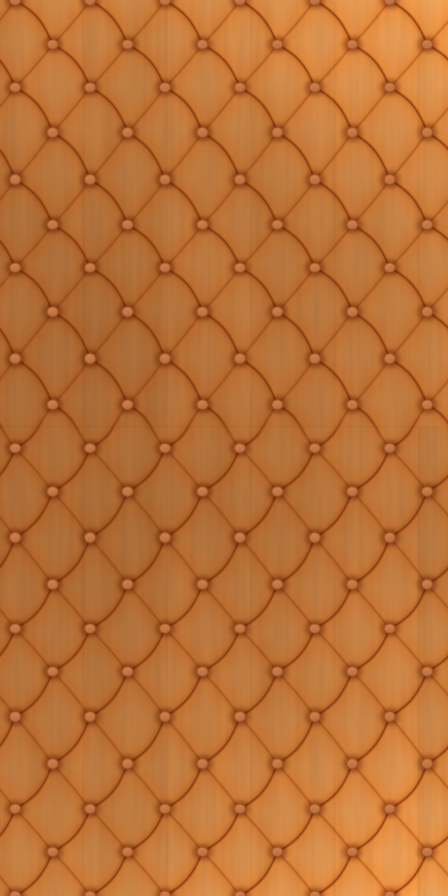
Write a Shadertoy shader that draws this pattern.

```glsl
// Diamond-tufted tan leather with buttons, curved creases and a faint vertical grain.

const float PI = 3.14159265;
const vec2 CELL = vec2(0.1672, 0.1003);   // button spacing across, row spacing down
const float MIRROR_ROW = 8.5;             // creases swap direction at this row

float hash(vec2 p) {
    vec3 q = fract(vec3(p.xyx) * 0.1031);
    q += dot(q, q.yzx + 33.33);
    return fract((q.x + q.y) * q.z);
}

vec2 gradientAt(vec2 cell) {
    float angle = 2.0 * PI * hash(cell);
    return vec2(cos(angle), sin(angle));
}

float gradientNoise(vec2 p) {
    vec2 i = floor(p), f = fract(p);
    vec2 w = f * f * f * (f * (f * 6.0 - 15.0) + 10.0);
    vec2 e = vec2(1.0, 0.0);
    float low = mix(dot(gradientAt(i), f), dot(gradientAt(i + e.xy), f - e.xy), w.x);
    float high = mix(dot(gradientAt(i + e.yx), f - e.yx), dot(gradientAt(i + e.xx), f - e.xx), w.x);
    return mix(low, high, w.y);
}

float bell(float d, float width) {
    return exp(-d * d / (width * width));
}

// Row coordinate growing downwards, with slightly uneven row heights
float rowCoord(float y) {
    float row = (2.0 - y - 0.0977) / CELL.y;
    return row - 0.035 * cos(2.0 * PI * (row - 3.6) / 4.33);
}

// Signed distance to the nearest crease, bowed between consecutive buttons
float creaseDistance(float across, float along, float bow) {
    float s = across - bow * sin(PI * fract(along));
    return (s - round(s)) / length(vec2(1.0 / CELL.x, 0.5 / CELL.y));
}

// Thin dark line with a soft fold around it and a lit edge on its outer side
vec3 addCrease(vec3 col, float d, float strength) {
    col *= mix(vec3(1.0), vec3(0.93, 0.87, 0.77), strength * bell(d, 0.009));
    col *= 1.0 + 0.05 * strength * bell(d - 0.007, 0.004);
    return mix(col, vec3(0.46, 0.18, 0.04), 0.66 * strength * bell(d, 0.0026));
}

// Warm base light, brightest towards the right-hand corners
vec3 leatherColour(vec2 p) {
    float v = p.y - 1.0;
    float glow = 0.35 * p.x * p.x + v * v * (0.45 + 0.45 * p.x);
    vec3 col = mix(vec3(0.675, 0.415, 0.200), vec3(0.885, 0.575, 0.285), glow);
    return col * (1.0 + 0.05 * gradientNoise(p * 3.0));
}

// Fine vertical streaks and faint panel joins
float grain(vec2 p, float row) {
    float streaks = 0.04 * gradientNoise(p * vec2(85.0, 5.0))
                  + 0.03 * gradientNoise(p * vec2(28.0, 1.5) + 17.0);
    float panel = (p.x - 0.186) / 0.187;
    float tone = hash(vec2(floor(panel) + 5.0, step(MIRROR_ROW, row))) - 0.5;
    float joint = bell((panel - round(panel)) * 0.187, 0.002);
    float band = bell((row - MIRROR_ROW) * CELL.y, 0.002);
    return 1.0 + streaks + 0.045 * tone - 0.035 * joint - 0.03 * band;
}

// Domed button with a dark rim and a shadowed dimple around it
vec3 addButton(vec3 col, vec2 offset, float pixel) {
    vec2 radius = vec2(0.0138, 0.0122);
    float r = length(offset / radius);
    float d = (r - 1.0) * radius.y;
    col *= mix(vec3(1.0), vec3(0.74, 0.60, 0.45), 0.75 * bell(max(d, 0.0), 0.009));
    float light = dot(offset / radius, vec2(-0.2, 0.8));
    vec3 dome = vec3(0.77, 0.47, 0.27) * (1.0 + 0.11 * light);
    dome = mix(dome, vec3(0.55, 0.25, 0.09), 0.75 * smoothstep(0.6, 1.0, r));
    return mix(col, dome, 1.0 - smoothstep(-pixel, pixel, d));
}

void mainImage(out vec4 fragColor, in vec2 fragCoord) {
    vec2 p = fragCoord / iResolution.xy * vec2(1.0, 2.0);
    float pixel = 1.0 / iResolution.x;

    // Diagonal lattice: buttons sit where both coordinates are whole
    float row = rowCoord(p.y);
    float column = (p.x - 0.1175) / CELL.x;
    vec2 lattice = vec2(column + 0.5 * row, column - 0.5 * row);

    // Falling creases bow in the upper half, rising ones in the lower half
    float upper = 1.0 - smoothstep(MIRROR_ROW - 0.5, MIRROR_ROW + 0.5, row);
    float falling = creaseDistance(lattice.y, lattice.x, mix(0.015, 0.105, upper));
    float rising = creaseDistance(lattice.x, lattice.y, mix(0.105, 0.015, upper));

    // Padded diamonds, fuller and paler in the middle
    float nearest = min(abs(falling), abs(rising));
    float pad = smoothstep(0.0, 0.05, nearest);
    vec3 col = leatherColour(p) * grain(p, row);
    col *= mix(vec3(1.01, 0.96, 0.88), vec3(1.0, 1.03, 1.13), pad);

    col = addCrease(col, falling, mix(0.45, 1.0, upper));
    col = addCrease(col, rising, mix(1.0, 0.45, upper));

    vec2 local = lattice - round(lattice);
    vec2 offset = vec2(0.5 * (local.x + local.y), local.y - local.x) * CELL;
    col = addButton(col, offset, pixel);

    fragColor = vec4(clamp(col, 0.0, 1.0), 1.0);
}
```
